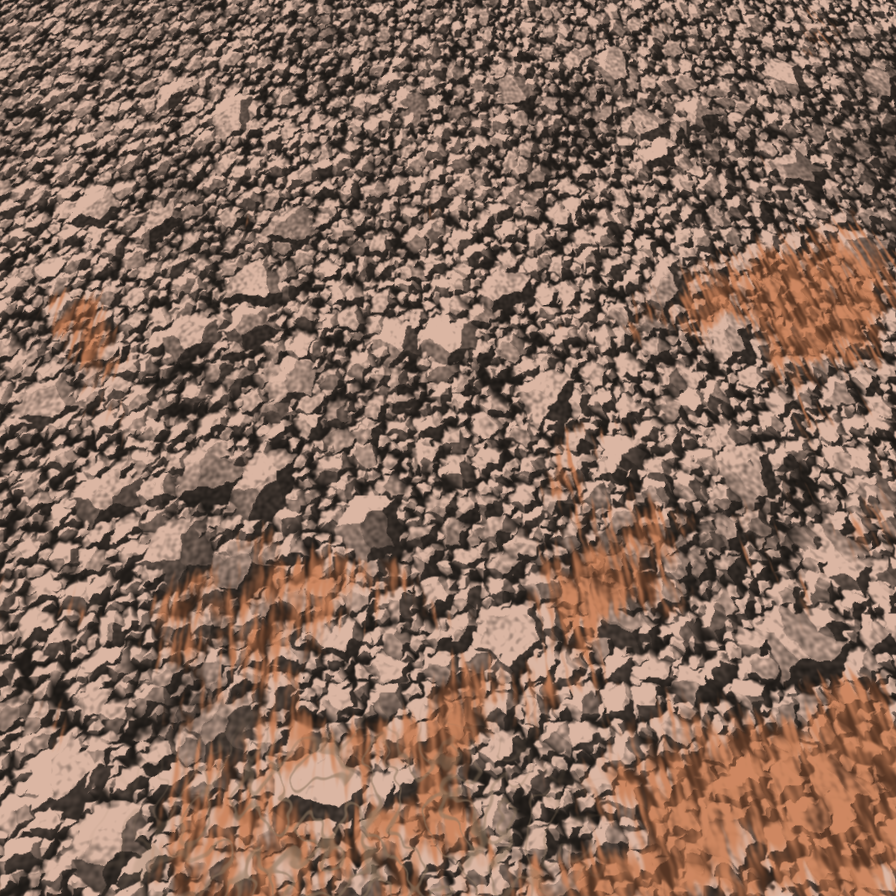
This texture is drawn by a WebGL 1 fragment shader. Its source:

```glsl
precision highp float;
// A sunlit scree slope of broken grey-brown stones with tufts of dry rust-coloured grass.
uniform vec2 u_resolution;

#define STONE_SIZE 0.050   // stone spacing at the foot of the slope
#define RECESSION 0.62     // how much stones shrink towards the top
#define ROUGHNESS 0.16     // raggedness of stone outlines
#define GRAIN 0.30         // mottling on stone faces
#define EXPOSURE 1.42
#define GRASS_COVER -0.17  // higher means more grass
#define SOFTNESS 0.0017    // width of the smoothing filter
#define LIGHT vec3(-0.51, 0.61, 0.61)
#define SHADE_COLOR vec3(0.095, 0.083, 0.072)
#define PALE_COLOR vec3(0.86, 0.715, 0.64)
#define RUST_COLOR vec3(0.36, 0.22, 0.145)
#define STRAW_COLOR vec3(0.80, 0.51, 0.35)

vec4 hash4(vec2 c) {
  vec4 k = vec4(dot(c, vec2(127.1, 311.7)), dot(c, vec2(269.5, 183.3)),
                dot(c, vec2(419.2, 371.9)), dot(c, vec2(83.7, 237.4)));
  return fract(sin(k) * 43758.545);
}

float corner(vec2 cell, vec2 offset) {
  return dot(hash4(cell).xy * 2.0 - 1.0, offset);
}

// Gradient noise, roughly -0.7 to 0.7
float noise(vec2 p) {
  vec2 i = floor(p), f = p - i;
  vec2 w = f * f * f * (f * (f * 6.0 - 15.0) + 10.0);
  vec2 e = vec2(1.0, 0.0);
  return mix(mix(corner(i, f), corner(i + e.xy, f - e.xy), w.x),
             mix(corner(i + e.yx, f - e.yx), corner(i + e.xx, f - e.xx), w.x), w.y);
}

// One layer of faceted stones: x = height, y = brightness
vec2 stones(vec2 p, float seed, float density) {
  const mat2 turn = mat2(0.309, 0.951, -0.951, 0.309);
  vec2 base = floor(p);
  vec2 sunStep = LIGHT.xy * 0.28;
  float top = -1.0, shadowTop = -1.0, lit = 0.0;
  for (int j = -1; j <= 1; j++) {
    for (int i = -1; i <= 1; i++) {
      vec2 cell = base + vec2(float(i), float(j));
      vec4 r = hash4(cell + seed);
      if (fract(r.x * 17.3 + r.w * 5.1) > density) continue;
      vec2 d = p - cell - 0.5 - (r.xy - 0.5) * 0.8;
      vec2 dir = vec2(cos(r.w * 6.283), sin(r.w * 6.283));
      // Tilted upper face, then five sloping sides
      vec2 tilt = (r.yw - 0.5) * 0.9;
      float h = 0.22 + 0.28 * r.z - dot(tilt, d);
      float hSun = h - dot(tilt, sunStep);
      vec2 slope = tilt;
      for (int k = 0; k < 5; k++) {
        float v = fract(r.z * 7.31 + r.x * 3.7 * float(k + 1));
        float steep = 0.7 + 1.1 * v;
        float radius = 0.34 + 0.26 * fract(v * 9.7 + r.y);
        float side = steep * (radius - dot(dir, d));
        hSun = min(hSun, side - steep * dot(dir, sunStep));
        if (side < h) {
          h = side;
          slope = dir * steep;
        }
        dir = turn * dir;
      }
      shadowTop = max(shadowTop, hSun - 0.17);
      if (h > top) {
        top = h;
        float facing = max(dot(normalize(vec3(slope, 1.0)), LIGHT), 0.0);
        lit = (0.07 + facing) * (0.65 + 0.6 * r.y);
      }
    }
  }
  float crevice = smoothstep(-0.10, 0.20, top);
  float shadow = smoothstep(0.0, 0.14, shadowTop - top);
  return vec2(top, lit * crevice * (1.0 - 0.65 * shadow));
}

vec3 slopeColor(vec2 uv) {
  // Perspective: stone units grow finer up the slope
  float shrink = 1.0 - RECESSION * uv.y;
  vec2 p = vec2((uv.x - 0.5) / shrink, -log(shrink) / RECESSION) / STONE_SIZE;
  float coarse = noise(p * 2.3), fine = noise(p * 6.1 + 40.0);
  vec2 ragged = p + ROUGHNESS * vec2(coarse + 0.5 * fine, noise(p * 3.1 + 9.0) - 0.5 * fine);

  // Gravel, stones, and sparse boulders; the tallest wins
  vec2 rock = stones(ragged * 2.1 + 5.3, 11.0, 1.0) * vec2(0.48, 0.92);
  vec2 medium = stones(ragged, 37.0, 0.88);
  rock = mix(rock, medium, smoothstep(-0.03, 0.03, medium.x - rock.x));
  vec2 boulder = stones(ragged * 0.43 + 2.7, 71.0, 0.30 * (1.0 - 0.6 * uv.y));
  boulder.x = boulder.x * 2.3 - 0.15;
  rock = mix(rock, boulder, smoothstep(-0.03, 0.03, boulder.x - rock.x));

  // Mottled faces and broad dark hollows
  float tone = rock.y * EXPOSURE * (1.0 + GRAIN * (coarse + 2.0 * fine));
  tone *= 1.0 + 0.75 * noise(uv * 6.5 + 3.0) + 0.35 * noise(p * 0.6);
  tone = tone * mix(1.05, 0.82, uv.y) + 0.05 + 0.10 * fine;
  vec3 color = mix(SHADE_COLOR, PALE_COLOR, clamp(tone, 0.0, 1.0));

  // Upright grass blades growing in irregular patches between stones
  float blades = noise(vec2(p.x * 6.0 + p.y * 0.5 + coarse * 0.5, p.y * 0.9));
  float patches = noise(uv * 5.0 + 17.0) + 0.5 * noise(uv * vec2(13.0, 10.0));
  float bias = 0.5 * (0.5 - uv.y) + 0.22 * (uv.x - 0.5) + GRASS_COVER;
  float grass = smoothstep(-0.04, 0.18, patches + bias + 0.3 * blades - 0.3 * rock.x);
  float glow = blades + 0.5 * noise(p * 1.3 + 60.0) + 0.5 * (tone - 0.35);
  vec3 grassColor = mix(RUST_COLOR, STRAW_COLOR, smoothstep(-0.45, 0.5, glow));
  color = mix(color, grassColor, grass * 0.9);

  // Bare twigs near the foot of the slope
  float twig = 1.0 - smoothstep(0.015, 0.06, abs(noise(p * vec2(1.6, 1.1) + 0.4 * coarse + 80.0)));
  float scrub = 1.0 - smoothstep(0.08, 0.24, length((uv - vec2(0.4, 0.06)) * vec2(0.7, 1.3)));
  return mix(color, vec3(0.55, 0.46, 0.37), twig * scrub * 0.6);
}

void main() {
  vec2 uv = gl_FragCoord.xy / u_resolution;
  vec3 sum = vec3(0.0);
  for (int s = 0; s < 4; s++) {
    float column = mod(float(s), 2.0), row = floor(float(s) * 0.5);
    sum += slopeColor(uv + (vec2(column, row) - 0.5) * SOFTNESS * 0.6);
  }
  gl_FragColor = vec4(sum * 0.25, 1.0);
}
```
